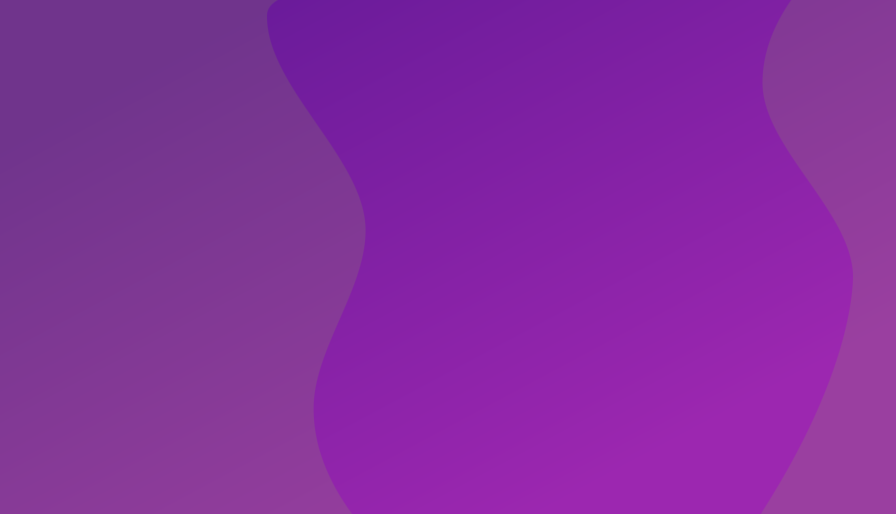
Write a Shadertoy shader that draws this background.

```glsl
// Wavy violet band flowing down between two muted plum sides, lit by a diagonal gradient.

#define BAND_DARK    vec3(0.416, 0.106, 0.604)
#define BAND_BRIGHT  vec3(0.612, 0.153, 0.690)
#define SIDE_DARK    vec3(0.438, 0.204, 0.550)
#define SIDE_BRIGHT  vec3(0.604, 0.247, 0.627)
#define GRADIENT_DIR vec2(0.726, 0.779)
#define GRADIENT_START 0.221

// Fraction of the way from a to b, clamped.
float ramp(float a, float b, float v) {
    return clamp((v - a) / (b - a), 0.0, 1.0);
}

// Left border: rounded top, two smooth swings, then a widening tail.
float leftEdge(float depth) {
    float x = 0.298;
    x += 0.012 * pow(ramp(0.032, 0.0, depth), 2.5);
    x += 0.110 * smoothstep(0.032, 0.448, depth);
    x -= 0.058 * smoothstep(0.448, 0.795, depth);
    x += 0.043 * pow(ramp(0.795, 1.0, depth), 2.0);
    return x;
}

// Right border: a hollow near the top and a long bulge below it.
float rightEdge(float depth) {
    float x = 0.851;
    x += 0.032 * pow(ramp(0.161, 0.0, depth), 2.0);
    x += 0.101 * smoothstep(0.161, 0.539, depth);
    x -= 0.103 * pow(ramp(0.539, 1.0, depth), 1.65);
    return x;
}

void mainImage(out vec4 fragColor, in vec2 fragCoord) {
    // Canvas position, with depth measured down from the top.
    vec2 pos = fragCoord / iResolution.xy;
    pos.y = 1.0 - pos.y;

    // Shared diagonal gradient.
    float light = clamp(dot(pos, GRADIENT_DIR) - GRADIENT_START, 0.0, 1.0);
    vec3 side = mix(SIDE_DARK, SIDE_BRIGHT, light);
    vec3 band = mix(BAND_DARK, BAND_BRIGHT, light);

    // Band coverage with smooth borders.
    float inside = min(pos.x - leftEdge(pos.y), rightEdge(pos.y) - pos.x);
    float blur = max(fwidth(inside), 1e-5);
    float coverage = smoothstep(-0.7 * blur, 0.7 * blur, inside);

    fragColor = vec4(mix(side, band, coverage), 1.0);
}
```
